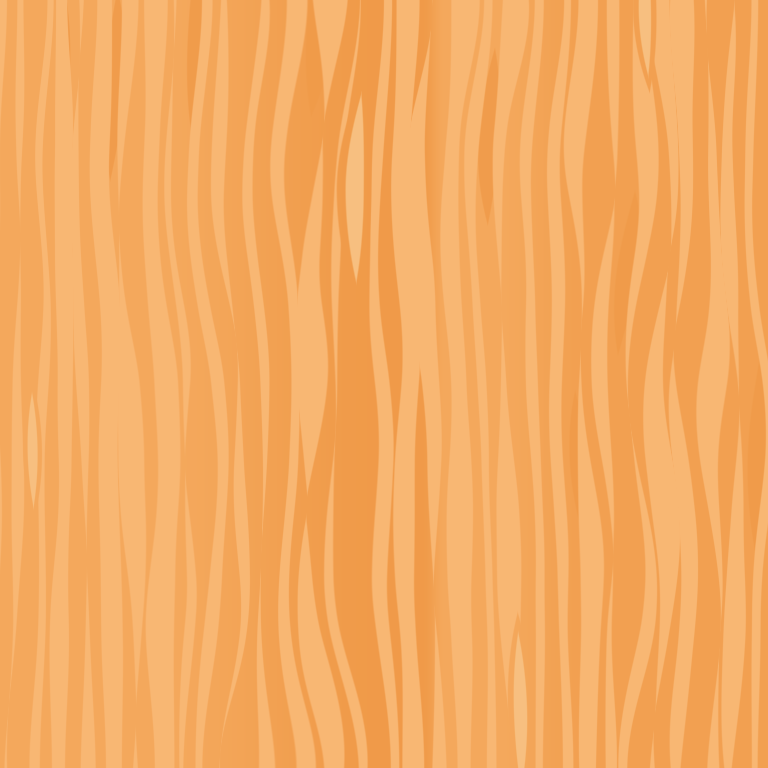
This texture is drawn by a WebGL 2 fragment shader. Its source:

```glsl
#version 300 es
precision highp float;
// Flat wood grain: wavy vertical streaks with tapered ends and slim spindles.

uniform vec2 u_resolution;
out vec4 fragColor;

const float PI = 3.14159;
const float COLUMNS = 30.0;
const int DARK_SPINDLES = 9;
const int PALE_SPINDLES = 4;

const vec3 HONEY = vec3(0.957, 0.660, 0.362);
const vec3 AMBER = vec3(0.940, 0.605, 0.285);
const vec3 STREAK = vec3(0.974, 0.716, 0.450);
const vec3 PALE = vec3(0.970, 0.750, 0.500);

float hash(vec2 p) {
    return fract(sin(dot(p, vec2(127.1, 311.7))) * 43758.5453);
}

float noise(vec2 p) {
    vec2 cell = floor(p);
    vec2 f = fract(p);
    f = f * f * (3.0 - 2.0 * f);
    float low = mix(hash(cell), hash(cell + vec2(1.0, 0.0)), f.x);
    float high = mix(hash(cell + vec2(0.0, 1.0)), hash(cell + 1.0), f.x);
    return mix(low, high, f.y);
}

float fill(float dist, float edge) {
    return 1.0 - smoothstep(-edge, edge, dist);
}

// Shared sideways bending, so that neighbouring streaks flow together.
vec2 bend(vec2 p) {
    float spread = noise(vec2(p.x * 6.0, 3.5)) - 0.5;
    float sway = noise(vec2(p.x * 7.0, p.y * 4.0 + 20.0)) - 0.5;
    return vec2(p.x + 0.05 * spread + 0.034 * sway, p.y);
}

// Horizontal distance to one streak, in column widths.
float streakDistance(vec2 p, float id) {
    float centre = id + 0.5 + 0.3 * (hash(vec2(id, 1.0)) - 0.5);
    centre += 0.5 * (noise(vec2(p.y * 5.0, id + 40.0)) - 0.5);
    float swell = 0.6 + 0.8 * noise(vec2(p.y * 6.0, id + 90.0));
    float halfWidth = mix(0.13, 0.44, hash(vec2(id, 2.0))) * swell;

    // About half of the streaks break into pieces with pointed ends.
    if (hash(vec2(id, 3.0)) < 0.5) {
        float pieces = mix(1.1, 2.6, hash(vec2(id, 4.0)));
        float along = fract(p.y * pieces + hash(vec2(id, 5.0)));
        halfWidth *= 1.25 * sin(PI * along) - 0.12;
    }
    return abs(p.x - centre) - halfWidth;
}

float streaks(vec2 p, float edge) {
    vec2 q = vec2(p.x * COLUMNS, p.y);
    float column = floor(q.x);
    float dist = 1.0;
    for (int i = -1; i <= 1; i++) {
        dist = min(dist, streakDistance(q, column + float(i)));
    }
    return fill(dist, edge * COLUMNS);
}

// Pointed upright lens, measured across its width.
float lensDistance(vec2 p, vec2 halfSize) {
    float t = p.y / halfSize.y;
    return abs(p.x) - halfSize.x * (1.0 - t * t);
}

vec2 spindleCentre(float id, float count, float seed) {
    float x = (id + 0.15 + 0.7 * hash(vec2(id, seed))) / count;
    return vec2(x, hash(vec2(id, seed + 1.0)));
}

// Broad tonal change across the board.
vec3 groundColour(float x) {
    float middle = smoothstep(0.2, 0.5, x) * (1.0 - smoothstep(0.55, 0.58, x));
    float right = 0.58 * smoothstep(0.64, 0.76, x);
    return mix(HONEY, AMBER, middle + right);
}

void main() {
    vec2 uv = gl_FragCoord.xy / u_resolution;
    vec2 p = bend(uv);
    float edge = 0.9 / u_resolution.x;
    vec3 ground = groundColour(uv.x);
    vec3 colour = ground;

    // Dark spindles lie beneath the light streaks.
    for (int i = 0; i < DARK_SPINDLES; i++) {
        float id = float(i);
        vec2 halfSize = mix(vec2(0.009, 0.08), vec2(0.016, 0.14), hash(vec2(id, 60.0)));
        float dist = lensDistance(p - spindleCentre(id, float(DARK_SPINDLES), 61.0), halfSize);
        colour = mix(colour, mix(ground, AMBER, 0.85), fill(dist, edge));
    }

    colour = mix(colour, STREAK, streaks(p, edge));

    // Pale spindles sit on top, each with a rim of ground colour.
    for (int i = 0; i < PALE_SPINDLES; i++) {
        float id = float(i);
        vec2 offset = p - spindleCentre(id, float(PALE_SPINDLES), 71.0);
        vec2 halfSize = mix(vec2(0.007, 0.07), vec2(0.011, 0.13), hash(vec2(id, 70.0)));
        colour = mix(colour, ground, fill(lensDistance(offset, halfSize * vec2(1.9, 1.25)), edge));
        colour = mix(colour, PALE, fill(lensDistance(offset, halfSize), edge));
    }

    fragColor = vec4(colour, 1.0);
}
```
